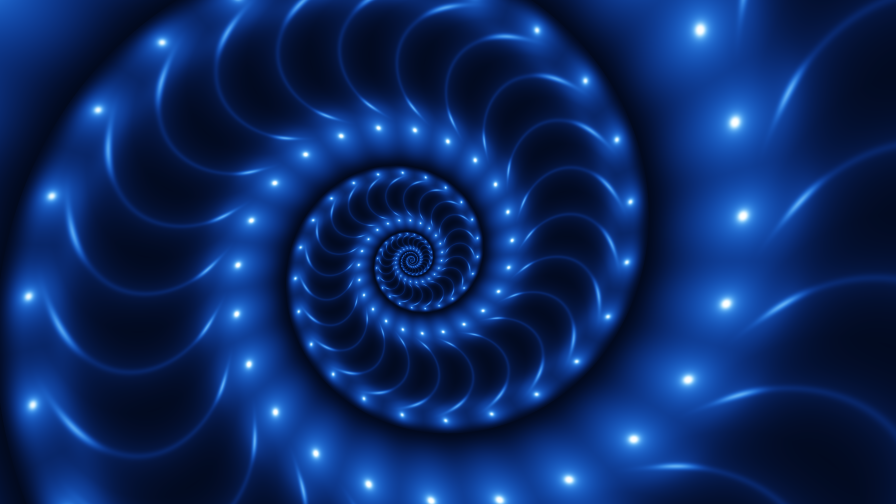
Write a Shadertoy shader that draws this background.

```glsl
const float TAU = 6.2831853;
const float GROWTH = 0.1903;   // log radius gained per radian
const float SPACING = 0.2705;  // angle between neighbouring beads

// Bright core with a soft falloff
float spark(float d2, float power, float size) {
    return power / (d2 + size);
}

float bump(float x, float width) {
    return exp(-x * x / (width * width));
}

// Distance along the coil to the nearest repeat
float nearest(float b) {
    return (fract(b + 0.5) - 0.5) * SPACING;
}

// Curved ribs that join the inner beads to the outer tips
float ribs(float v, float b) {
    float u = v - 0.375;
    float bend = 0.37 - 5.5 * u * u - 22.0 * u * u * u * u;
    float slope = SPACING * (11.0 * u + 88.0 * u * u * u);
    float d = abs(nearest(b - bend)) / sqrt(1.0 + slope * slope);
    float ends = bump(v - 0.16, 0.04) + bump(v - 0.69, 0.04);
    float reach = smoothstep(0.04, 0.14, v) * smoothstep(0.78, 0.69, v);
    float line = (0.13 + 1.1 * ends) * bump(d, 0.0095);
    float halo = 0.17 * exp(-d / 0.05) + 0.24 * ends * exp(-d / 0.03);
    return reach * (line + halo);
}

float coilLight(vec2 p) {
    // Unroll the logarithmic spiral: v runs across the coil, b counts beads
    float turn = TAU * GROWTH;
    float angle = atan(p.y, p.x);
    float v = log(max(length(p), 1e-4) / 0.6632) - GROWTH * (angle - 0.1326);
    v += 0.018 * (1.0 - cos(angle));
    float n = floor((v + 0.336) / turn);
    v -= n * turn;
    float b = (angle + TAU * n - 0.1326) / SPACING;

    // Wide blue band, dark at the seam between turns
    float band = v < 0.0 ? smoothstep(-0.36, -0.03, v) : bump(v, 0.17);
    float light = 0.085 + 0.72 * band * (0.88 + 0.12 * cos(TAU * b));

    // Large beads on the inner edge
    float x = nearest(b);
    float d2 = x * x + v * v;
    float seam = smoothstep(-0.336, -0.20, v);
    light += seam * (spark(d2, 0.00065, 0.0002) + 0.25 * exp(-d2 / 0.008));

    // Small tips on the outer edge
    x = nearest(b - 0.245);
    float w = v - 0.782;
    d2 = x * x + w * w;
    float rim = smoothstep(0.88, 0.785, v);
    light += rim * (0.28 * bump(w, 0.13) + 0.45 * exp(-d2 / 0.006));
    light += smoothstep(0.86, 0.81, v) * spark(d2, 0.00034, 0.00013);

    return light + ribs(v, b);
}

vec3 electricBlue(float light) {
    float heat = min(light, 4.0);
    heat *= heat;
    return 1.0 - exp(-(light * vec3(0.08, 0.40, 1.30) + 0.018 * heat * heat));
}

void mainImage(out vec4 fragColor, in vec2 fragCoord) {
    vec2 center = vec2(0.4596, 0.4838) * iResolution.xy;
    vec3 color = vec3(0.0);

    // Average a 3 by 3 grid to smooth the fine inner turns
    for (int i = 0; i < 9; i++) {
        vec2 offset = (vec2(i % 3, i / 3) - 1.0) / 3.0;
        vec2 p = (fragCoord + offset - center) / iResolution.y;
        color += electricBlue(coilLight(p));
    }
    fragColor = vec4(color / 9.0, 1.0);
}
```
